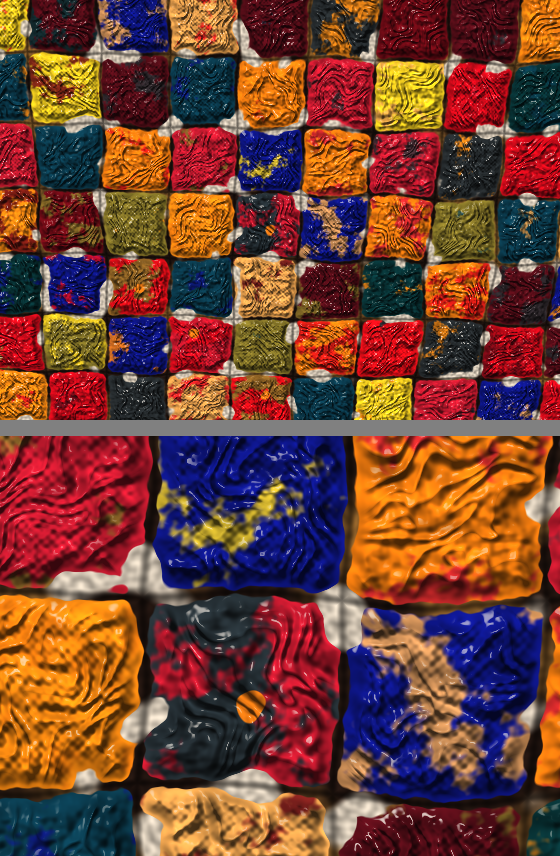
Top: the whole. Bottom: its middle third, enlarged.
This pattern is drawn by a WebGL 2 fragment shader. Its source:

```glsl
#version 300 es
precision highp float;
uniform vec2 u_resolution;
out vec4 fragColor;

const vec3 PAINTS[14] = vec3[14](
  vec3(.92, .78, .12), vec3(.96, .53, .07), vec3(.90, .62, .30), vec3(.94, .48, .06),
  vec3(.80, .04, .10), vec3(.42, .04, .08), vec3(.86, .05, .09), vec3(.76, .10, .18),
  vec3(.33, .05, .09), vec3(.50, .44, .15), vec3(.03, .19, .20), vec3(.15, .17, .18),
  vec3(.04, .22, .29), vec3(.05, .08, .50));

float hash(vec2 p) {
  vec3 q = fract(p.xyx * .1031);
  q += dot(q, q.yzx + 33.33);
  return fract((q.x + q.y) * q.z);
}

float corner(vec2 cell, vec2 offset) {
  float a = 6.2832 * hash(cell);
  return dot(vec2(cos(a), sin(a)), offset);
}

float gradientNoise(vec2 p) {
  vec2 i = floor(p), f = p - i;
  vec2 u = f * f * f * (f * (f * 6. - 15.) + 10.);
  vec2 e = vec2(1, 0);
  return 1.4 * mix(mix(corner(i, f), corner(i + e, f - e), u.x),
                   mix(corner(i + e.yx, f - e.yx), corner(i + 1., f - 1.), u.x), u.y);
}

// Grid coordinates: cells shrink towards the bottom, rows tilt slightly
vec2 gridCoords(vec2 p) {
  p += .012 * vec2(gradientNoise(p * 7.), gradientNoise(p * 7. + 31.));
  float down = 1. - p.y;
  float tilted = down - .02 * (p.x - .403);
  float row = (.172 - sqrt(max(.02954 - .01667 * (tilted - .135), 0.))) / .00833;
  return vec2((p.x - .403) / (.168 - .0226 * down) + 3., row + 1.);
}

// Signed distance to the ragged rounded edge of a painted square
float squareEdge(vec2 g) {
  vec2 b = abs(fract(g) - .5) - .385;
  float d = length(max(b, 0.)) + min(max(b.x, b.y), 0.) - .09;
  d += .025 * gradientNoise(g * 6.) + .012 * gradientNoise(g * 17.);
  return d + .09 * smoothstep(.2, .6, gradientNoise(g * 2.3 + 9.));
}

// Thick paint: warped strokes, lumps and canvas weave
float relief(vec2 g) {
  vec2 id = floor(g), q = fract(g) - .5;
  float style = hash(id + 7.), a = 6.2832 * style;
  vec2 w = q + .2 * vec2(gradientNoise(q * 3. + id * 5.), gradientNoise(q * 3. + id * 5. + 40.));
  w = mat2(cos(a), sin(a), -sin(a), cos(a)) * w;
  float strokes = 1. - 2. * abs(gradientNoise(w * vec2(4, 9) + id * 11.));
  float lumps = gradientNoise(q * 17. + id * 3.);
  float weave = sin(q.x * 110.) * sin(q.y * 110.) * smoothstep(.35, .6, style);
  float dome = smoothstep(.0, .13, -squareEdge(g));
  return dome * (.06 + .045 * strokes + .022 * lumps + .004 * weave);
}

// Neighbouring squares step through the palette by different strides
vec3 paintOf(vec2 id, float shift) {
  float k = id.x * 5. + id.y * 9. + floor(4. * hash(id + shift)) + shift;
  return PAINTS[int(mod(k + .5, 14.))];
}

void main() {
  vec2 p = gl_FragCoord.xy / u_resolution.y;
  vec2 g = gridCoords(p), id = floor(g), q = fract(g) - .5;
  float soft = 7. / u_resolution.y;
  float d = squareEdge(g), style = hash(id + 19.);

  // Base paint with a second colour worked into it
  vec3 paint = paintOf(id, 0.);
  float blend = gradientNoise(q * 2.2 + id * 3.7) + .5 * gradientNoise(q * 8. + id)
              + .25 * gradientNoise(q * 22. + id) + .9 * (style - .75);
  paint = mix(paint, paintOf(id, 3.), .85 * smoothstep(.0, .4, blend));
  paint *= 1. + .3 * gradientNoise(q * vec2(5, 9) + id * 2.);

  // A stray dab on a few squares
  vec2 dabCentre = .4 * vec2(hash(id + 3.), hash(id + 5.)) - .2;
  float dab = length(q - dabCentre) - .08 + .04 * gradientNoise(g * 8.);
  paint = mix(paint, vec3(.93, .48, .08), step(.88, style) * smoothstep(soft, -soft, dab));

  // Light on the relief
  vec2 e = vec2(.022, 0);
  float h = relief(g);
  vec2 slope = vec2(relief(g + e) - h, relief(g + e.yx) - h) / e.x;
  vec3 normal = normalize(vec3(-slope, 1));
  vec3 lightDir = normalize(vec3(-.3, -.5, .8));
  float lit = dot(normal, lightDir);
  paint *= .3 + .85 * max(lit, 0.);
  float gloss = smoothstep(.955, 1., lit) * (.35 + .5 * hash(id + 23.));
  gloss *= smoothstep(-.25, .3, gradientNoise(g * 9. + 13.));
  paint = mix(paint, vec3(.95, .92, .88), gloss);

  // Seams: dark grooves, ochre ridges and bare canvas
  float patchiness = gradientNoise(g * 2.3 + 9.);
  vec3 seam = mix(vec3(.13, .08, .06), vec3(.50, .34, .15),
                  smoothstep(-.1, .4, gradientNoise(g * 1.7 + 50.)));
  seam = mix(seam, vec3(.80, .75, .68), smoothstep(.15, .4, patchiness));
  float toSeam = .5 - max(abs(q.x), abs(q.y));
  seam *= .55 + .45 * smoothstep(.0, .035, toSeam);
  seam *= 1. + .35 * gradientNoise(g * 19.);

  vec3 colour = mix(seam, paint, smoothstep(soft, -soft, d));
  fragColor = vec4(clamp(colour, 0., 1.), 1);
}
```
